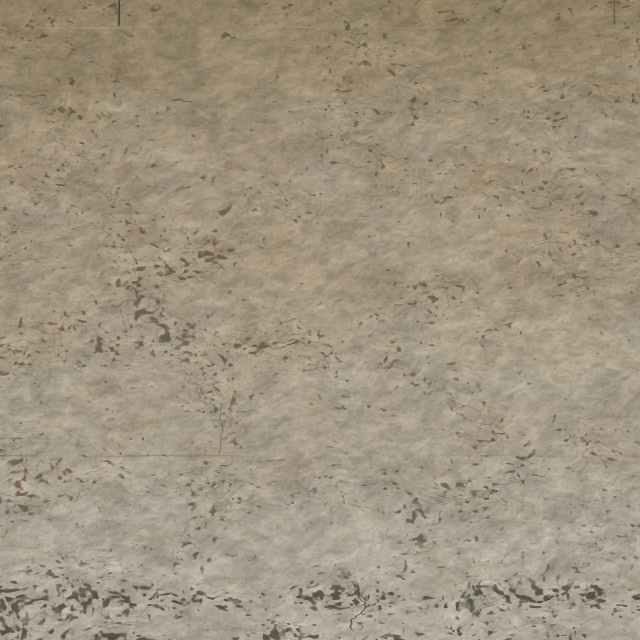
This texture is drawn by a three.js fragment shader. Its source:

```glsl
// Weathered limestone wall: ochre at the top, pale and pitted at the bottom.
varying vec2 vUv;

const vec3 OCHRE_TOP   = vec3(0.555, 0.500, 0.395);
const vec3 WARM_STONE  = vec3(0.630, 0.573, 0.485);
const vec3 GREY_STONE  = vec3(0.645, 0.605, 0.532);
const vec3 PALE_STONE  = vec3(0.685, 0.655, 0.608);
const vec3 OCHRE_STAIN = vec3(0.540, 0.460, 0.340);
const vec3 GREY_BLOOM  = vec3(0.620, 0.600, 0.550);
const vec3 PIT_COLOR   = vec3(0.330, 0.290, 0.230);
const vec3 SOOT_COLOR  = vec3(0.170, 0.160, 0.135);
const vec3 RUST_COLOR  = vec3(0.430, 0.290, 0.200);

const float MOTTLE_CONTRAST = 0.15;
const float FLAKE_CONTRAST  = 0.25;
const float RELIEF_CONTRAST = 0.20;
const float GRAIN_CONTRAST  = 0.07;
const float PIT_THRESHOLD   = 0.70;
const float PIT_SOFTNESS    = 0.26;
const float PIT_DEPTH       = 0.70;
const float CREASE_DEPTH    = 0.26;
const float JOINT_WIDTH     = 0.0014;

float hash(vec2 p) {
  vec3 q = fract(vec3(p.xyx) * 0.1031);
  q += dot(q, q.yzx + 33.33);
  return fract((q.x + q.y) * q.z);
}

float noise(vec2 p) {
  vec2 cell = floor(p);
  vec2 f = fract(p);
  f = f * f * (3.0 - 2.0 * f);
  float low = mix(hash(cell), hash(cell + vec2(1.0, 0.0)), f.x);
  float high = mix(hash(cell + vec2(0.0, 1.0)), hash(cell + 1.0), f.x);
  return mix(low, high, f.y);
}

float fbm(vec2 p) {
  float sum = 0.0;
  float amplitude = 0.5;
  for (int i = 0; i < 4; i++) {
    sum += amplitude * noise(p);
    p = mat2(2.0, 0.12, -0.12, 2.0) * p + 17.3;
    amplitude *= 0.55;
  }
  return sum * 0.99;
}

// Soft bump of the given width around a height.
float band(float y, float center, float width) {
  float d = (y - center) / width;
  return exp(-d * d);
}

// Broken horizontal joint between courses.
float joint(vec2 uv, float height) {
  float wobble = (noise(vec2(uv.x * 24.0, height * 91.0)) - 0.5) * 0.003;
  float worn = smoothstep(0.3, 0.75, noise(vec2(uv.x * 9.0, height * 57.0)));
  return band(uv.y, height + wobble, JOINT_WIDTH) * worn;
}

// Vertical crack at x, from bottom to top; bend sets how much it wanders.
float crack(vec2 uv, float x, float bottom, float top, float bend) {
  float path = x + (fbm(vec2(x * 40.0, uv.y * 45.0)) - 0.5) * bend;
  float span = smoothstep(bottom - 0.003, bottom + 0.003, uv.y)
             * (1.0 - smoothstep(top - 0.003, top + 0.003, uv.y));
  return band(uv.x, path, JOINT_WIDTH) * span;
}

// Vertical run of colour.
vec3 wallColor(float y) {
  vec3 color = mix(PALE_STONE, GREY_STONE, smoothstep(0.08, 0.36, y));
  color = mix(color, WARM_STONE, smoothstep(0.36, 0.62, y));
  return mix(color, OCHRE_TOP, smoothstep(0.72, 1.02, y));
}

void main() {
  vec2 uv = vUv;
  vec2 warp = vec2(noise(uv * 13.0), noise(uv * 13.0 + 40.0)) - 0.5;
  vec2 ripple = vec2(noise(uv * 60.0 + 9.0), noise(uv * 60.0 + 70.0)) - 0.5;
  vec2 p = uv + warp * 0.02 + ripple * 0.008;

  float clouds = fbm(p * vec2(4.0, 6.0) + 3.0);
  float mottle = fbm(p * vec2(17.0, 25.0) + 21.0);
  float flakes = fbm(p * vec2(48.0, 72.0) + 7.0);
  float relief = flakes - fbm((p + vec2(-0.002, 0.003)) * vec2(48.0, 72.0) + 7.0);
  float grain = noise(uv * vec2(240.0, 270.0));

  // Stone body: gradient, stains, grey bloom and fine relief.
  vec3 color = wallColor(uv.y + (clouds - 0.5) * 0.14);
  float stain = smoothstep(0.50, 0.78, fbm(p * vec2(16.0, 30.0) + 63.0));
  color = mix(color, OCHRE_STAIN, stain * (0.20 + 0.2 * smoothstep(0.8, 1.0, uv.y)));
  float bloom = smoothstep(0.46, 0.72, fbm(p * vec2(15.0, 18.0) + 95.0));
  color = mix(color, GREY_BLOOM, bloom * 0.35 * (1.0 - smoothstep(0.75, 1.0, uv.y)));
  color *= 1.01 + MOTTLE_CONTRAST * (mottle - 0.5) + FLAKE_CONTRAST * (flakes - 0.5)
         + RELIEF_CONTRAST * relief + GRAIN_CONTRAST * (grain - 0.5);
  color *= 1.0 + 0.02 * (1.0 - smoothstep(0.498, 0.502, uv.y)) * smoothstep(0.3, 0.5, uv.y);

  // Small pores and thin creases gather in patches and along the eroded courses.
  float erosion = band(uv.y, 0.058 + warp.x * 0.03, 0.020)
                + 0.9 * band(uv.y, 0.005 + warp.y * 0.02, 0.012);
  float topWear = band(uv.y, 0.985, 0.022);
  float patches = fbm(p * vec2(9.0, 13.0) + 130.0) - 0.5;
  float pores = 0.62 * noise(p * vec2(105.0, 165.0) + 200.0)
              + 0.38 * noise(p * vec2(205.0, 250.0) + 310.0);
  float bias = patches * 0.55 + erosion * 0.22 + topWear * 0.09;
  float pits = smoothstep(PIT_THRESHOLD, PIT_THRESHOLD + PIT_SOFTNESS, pores + bias);
  float ridge = abs(fbm(p * vec2(26.0, 48.0) + 400.0) - 0.5);
  float creases = (1.0 - smoothstep(0.0, 0.035, ridge)) * smoothstep(-0.04, 0.16, patches);
  vec3 pitColor = mix(PIT_COLOR, RUST_COLOR, 0.6 * smoothstep(0.62, 0.85, noise(uv * 31.0)));
  pitColor = mix(pitColor, SOOT_COLOR, clamp(erosion, 0.0, 1.0) * 0.8);
  color = mix(color, pitColor, max(pits * PIT_DEPTH, creases * CREASE_DEPTH));

  // Worn joints, pale or dark, and short cracks.
  float paleJoints = 0.7 * joint(uv, 0.5) + 0.7 * joint(uv, 0.957) + 0.4 * joint(uv, 0.865);
  color = mix(color, PALE_STONE, clamp(paleJoints, 0.0, 1.0) * 0.45);
  color = mix(color, PIT_COLOR, joint(uv, 0.288) * 0.35);
  float cracks = crack(uv, 0.186, 0.96, 1.0, 0.002) + 0.5 * crack(uv, 0.96, 0.962, 1.0, 0.003)
               + 0.8 * crack(uv, 0.56, 0.015, 0.075, 0.05)
               + 0.3 * crack(uv, 0.345, 0.29, 0.37, 0.012);
  color = mix(color, SOOT_COLOR, clamp(cracks, 0.0, 1.0) * 0.8);

  gl_FragColor = vec4(color, 1.0);
}
```
